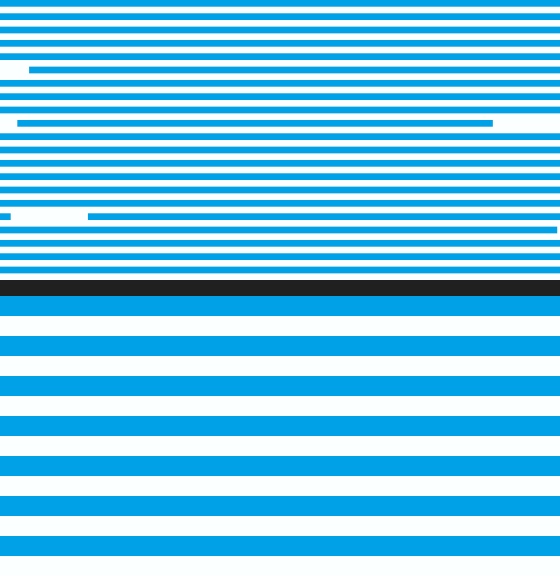
Top, the full canvas; bottom, a detail of the centre.
Reproduce this pattern procedurally as a Shadertoy shader.

```glsl
const float ROWS = 21.0;
const float STRIPE_FILL = 0.5;
const vec3 PAPER = vec3(0.99, 1.0, 1.0);
const vec3 BLUE = vec3(0.0, 0.63, 0.90);
const vec3 EDGE_SHADE = vec3(0.0, 0.03, 0.05);

// Missing stretches: row from the top, left end, right end
const int GAP_COUNT = 5;
const vec3 GAPS[GAP_COUNT] = vec3[GAP_COUNT](
    vec3(5.0, -1.0, 0.052),
    vec3(9.0, -1.0, 0.031),
    vec3(9.0, 0.880, 2.0),
    vec3(16.0, 0.019, 0.157),
    vec3(17.0, 0.995, 2.0)
);

// Antialiased coverage of a signed distance
float coverage(float dist, float pixel) {
    return clamp(0.5 - dist / pixel, 0.0, 1.0);
}

float segmentDistance(float x, float left, float right) {
    return abs(x - 0.5 * (left + right)) - 0.5 * (right - left);
}

float stripeCoverage(float cellY, float fill, float pixel) {
    return coverage(abs(cellY - 0.5) - 0.5 * fill, pixel);
}

float gapCoverage(float x, float row, float pixel) {
    float gap = 0.0;
    for (int i = 0; i < GAP_COUNT; i++) {
        float onRow = 1.0 - step(0.5, abs(row - GAPS[i].x));
        float dist = segmentDistance(x, GAPS[i].y, GAPS[i].z);
        gap = max(gap, onRow * coverage(dist, pixel));
    }
    return gap;
}

void mainImage(out vec4 fragColor, in vec2 fragCoord) {
    vec2 uv = fragCoord / iResolution.xy;
    vec2 pixel = 1.0 / iResolution.xy;

    // Rows count downward, each cell centred on its stripe
    float y = (1.0 - uv.y) * ROWS + 0.5 * (1.0 - STRIPE_FILL);
    float row = floor(y);

    float ink = stripeCoverage(fract(y), STRIPE_FILL, pixel.y * ROWS);
    ink *= 1.0 - gapCoverage(uv.x, row, pixel.x);

    // Slightly darker rim where ink meets paper
    vec3 color = mix(PAPER, BLUE, ink);
    color -= EDGE_SHADE * 4.0 * ink * (1.0 - ink);
    fragColor = vec4(color, 1.0);
}
```
